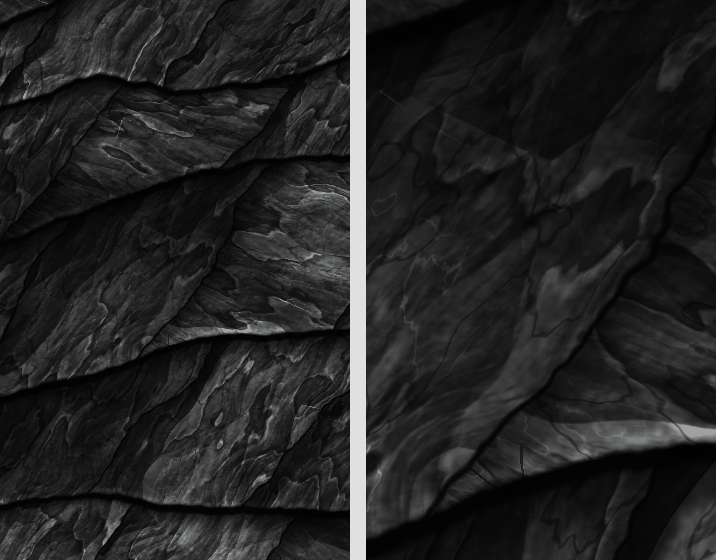
Left: the whole. Right: its middle third, enlarged.
This texture is drawn by a WebGL 2 fragment shader. Its source:

```glsl
#version 300 es
precision highp float;

uniform vec2 u_resolution;
out vec4 fragColor;

const int SEAMS = 6;
const vec2 LIGHT = vec2(-0.45, 0.89);

float hash(vec2 p) {
  vec3 q = fract(p.xyx * 0.1031);
  q += dot(q, q.yzx + 33.33);
  return fract((q.x + q.y) * q.z);
}

vec2 hash2(vec2 p) {
  return vec2(hash(p), hash(p + 57.3));
}

float noise(vec2 p) {
  vec2 i = floor(p), f = fract(p);
  f = f * f * (3.0 - 2.0 * f);
  return mix(mix(hash(i), hash(i + vec2(1, 0)), f.x),
             mix(hash(i + vec2(0, 1)), hash(i + vec2(1, 1)), f.x), f.y);
}

float fbm(vec2 p) {
  float sum = 0.0, amp = 0.5;
  for (int i = 0; i < 5; i++) {
    sum += amp * noise(p);
    p = mat2(1.6, 1.2, -1.2, 1.6) * p + 7.1;
    amp *= 0.48;
  }
  return sum;
}

vec2 rotate(vec2 p, float angle) {
  float c = cos(angle), s = sin(angle);
  return vec2(c * p.x + s * p.y, c * p.y - s * p.x);
}

// Upper envelope of tilted caps: chiselled faces with sharp creases
float facets(vec2 p) {
  float top = -9.0;
  for (int j = -1; j <= 1; j++)
    for (int i = -1; i <= 1; i++) {
      vec2 cell = floor(p) + vec2(i, j);
      vec2 r = p - cell - hash2(cell);
      vec2 tilt = hash2(cell + 17.0) - 0.5;
      top = max(top, dot(r, tilt) * 1.7 - dot(r, r) * 0.6);
    }
  return top;
}

// Rock relief, stretched along the strike of its block
float relief(vec2 p, float strike, vec2 offset) {
  vec2 q = rotate(p, strike) + offset;
  vec2 warp = vec2(noise(q * 13.0), noise(q * 13.0 + 31.0)) - 0.5;
  vec2 w = q + 0.045 * warp;
  float h = 0.06 * facets(w * vec2(4.5, 11.0));
  h += 0.015 * facets(w * vec2(13.0, 32.0));
  h += 0.0055 * fbm(w * vec2(22.0, 85.0));
  return h + 0.0018 * fbm(p * 120.0);
}

float seamHeight(float i, float x) {
  float slope = mix(-0.02, 0.3, hash(vec2(i, 4.0)));
  float y = 0.24 * i - 0.11 + 0.07 * (hash(vec2(i, 9.0)) - 0.5);
  y += slope * (x - 0.31) + 0.07 * (noise(vec2(x * 6.0, i * 5.0)) - 0.5);
  return y + 0.022 * (fbm(vec2(x * 22.0, i * 7.0)) - 0.5);
}

// Overlapping sheets: bright broken lip, shadow under it
float flakes(vec2 q) {
  float level = fbm(q * vec2(5.0, 12.0)) * 5.5;
  float f = fract(level);
  float lip = smoothstep(0.8, 0.95, f) * (1.0 - smoothstep(0.96, 1.0, f));
  float shade = smoothstep(0.0, 0.02, f) * (1.0 - smoothstep(0.02, 0.3, f));
  return 0.9 * lip - 1.2 * shade;
}

float hairlines(vec2 q) {
  float ridge = abs(fbm(q * vec2(9.0, 20.0)) - 0.48);
  return 1.0 - smoothstep(0.003, 0.014, ridge);
}

void main() {
  vec2 p = gl_FragCoord.xy / u_resolution.y;

  // Slabs between the long seams
  float slab = 0.0, above = 1.0, below = 1.0;
  for (int i = 0; i < SEAMS; i++) {
    float d = p.y - seamHeight(float(i), p.x);
    if (d > 0.0) { slab += 1.0; below = min(below, d); }
    else above = min(above, -d);
  }

  // Leaning faults split each slab into blocks
  float lean = mix(0.25, 0.85, hash(vec2(slab, 2.0)));
  float across = p.x - lean * p.y + 0.09 * (fbm(p * 9.0 + slab * 3.0) - 0.5);
  float column = across / 0.3 + hash(vec2(slab, 6.0));
  float faultSide = fract(column) * 0.3;
  float fault = min(faultSide, 0.3 - faultSide);
  vec2 block = vec2(slab, floor(column));

  float pick = hash(block + 3.0);
  float strike = pick < 0.25 ? mix(-0.75, -0.3, pick * 4.0) : mix(0.65, 1.15, pick);
  vec2 offset = hash2(block + 21.0) * 8.0;
  vec2 q = rotate(p, strike) + offset;

  // Slope towards the light
  float e = 0.0016;
  float h = relief(p, strike, offset);
  vec2 grad = vec2(relief(p + vec2(e, 0), strike, offset) - h,
                   relief(p + vec2(0, e), strike, offset) - h) / e;
  float lit = -dot(grad, LIGHT);

  // Tone on a logarithmic scale
  float tone = 1.15 * lit / sqrt(0.25 + lit * lit);
  tone += 1.1 * (hash(block + 11.0) - 0.5) + 1.8 * (noise(p * 5.0 + 2.0) - 0.5);
  tone += flakes(q) * smoothstep(0.3, 0.6, noise(p * 7.0 + 40.0));
  tone += 0.7 * (noise(q * vec2(45.0, 190.0)) - 0.5) + 0.5 * (noise(p * 230.0) - 0.5);
  tone -= 0.9 * hairlines(q + 5.0);
  tone += 0.8 * hairlines(q * 1.7 + 13.0) * noise(p * 16.0);

  // Lit lips on the seam edges
  float lipNoise = noise(p * 24.0);
  tone += 1.1 * lipNoise * smoothstep(0.003, 0.007, below) * (1.0 - smoothstep(0.007, 0.018, below));
  float value = min(0.122 * exp(0.58 * tone), 0.62);

  // Overhang shadows and open cracks
  float reach = mix(0.008, 0.07, noise(vec2(p.x * 5.0, slab * 4.0)));
  float gap = mix(0.002, 0.011, noise(vec2(p.x * 8.0, slab * 3.0 + 1.0)));
  value *= mix(0.3, 1.0, smoothstep(gap, gap + reach, above));
  value *= mix(0.08, 1.0, smoothstep(gap, gap + 0.006, above));
  value *= mix(0.1, 1.0, smoothstep(0.0, 0.004, below));
  value *= mix(0.4, 1.0, smoothstep(0.0, 0.06, faultSide));
  value *= mix(0.15, 1.0, smoothstep(0.0005, 0.004, fault));

  fragColor = vec4(vec3(0.99, 1.0, 1.0) * value + 0.008, 1.0);
}
```
